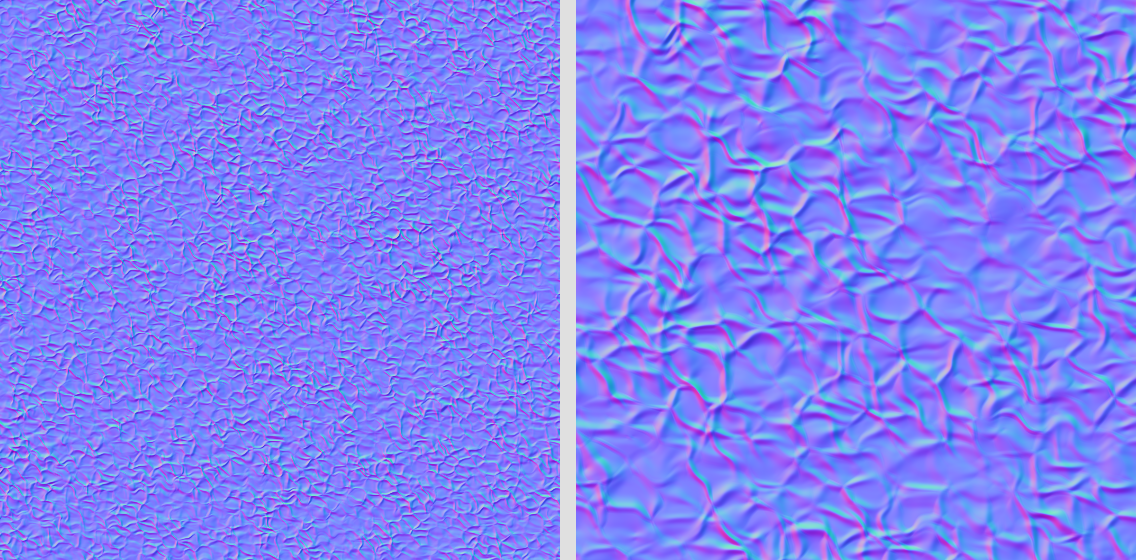
Left, the full canvas; right, a detail of the centre.
This texture map is drawn by a WebGL 2 fragment shader. Its source:

```glsl
#version 300 es
precision highp float;
// Tangent-space normal map of fine-grained leather with wavy, slanted creases.

uniform vec2 u_resolution;
out vec4 outColor;

// Grain layout, in cells per canvas
const vec2 GRAIN_CELLS = vec2(42.0, 64.0);
const vec2 FOLD_CELLS = vec2(25.0, 46.0);
const vec2 WRINKLE_FREQ = vec2(64.0, 122.0);
const float GRAIN_TILT = 0.28;
const float FOLD_TILT = 1.05;
const float JITTER = 0.95;

// Relief, in canvas units
const float GRAIN_DEPTH = 0.0023;
const float FOLD_DEPTH = 0.0024;
const float PILLOW_HEIGHT = 0.0005;
const float WRINKLE_HEIGHT = 0.0026;
const float WARP_FREQ = 62.0;
const float WARP_SIZE = 0.0105;
const float GRAIN_GROOVE = 0.25;
const float FOLD_GROOVE = 0.17;
const float SLOPE_STEP = 0.0011;

vec2 hash2(vec2 p) {
    vec3 q = fract(p.xyx * vec3(0.1031, 0.1030, 0.0973));
    q += dot(q, q.yzx + 33.33);
    return fract((q.xx + q.yz) * q.zy);
}

float valueNoise(vec2 p) {
    vec2 cell = floor(p);
    vec2 f = fract(p);
    f = f * f * f * (f * (f * 6.0 - 15.0) + 10.0);
    float bottom = mix(hash2(cell).x, hash2(cell + vec2(1, 0)).x, f.x);
    float top = mix(hash2(cell + vec2(0, 1)).x, hash2(cell + vec2(1, 1)).x, f.x);
    return mix(bottom, top, f.y);
}

// Clockwise turn, so horizontal features fall towards the right
vec2 tilt(vec2 p, float angle) {
    float c = cos(angle), s = sin(angle);
    return vec2(c * p.x - s * p.y, s * p.x + c * p.y);
}

// Gap between the two nearest cell centres: zero on the cell borders
float borderGap(vec2 p) {
    vec2 cell = floor(p);
    float nearest = 8.0, second = 8.0;
    for (int y = -1; y <= 1; y++) {
        for (int x = -1; x <= 1; x++) {
            vec2 id = cell + vec2(x, y);
            vec2 centre = id + 0.5 + JITTER * (hash2(id) - 0.5);
            float d = distance(p, centre);
            second = min(second, max(nearest, d));
            nearest = min(nearest, d);
        }
    }
    return second - nearest;
}

float groove(float gap, float width) {
    float t = gap / width;
    return exp(-t * t);
}

float leatherHeight(vec2 p) {
    // Bend everything so no crease runs straight
    vec2 bend = vec2(valueNoise(p * WARP_FREQ), valueNoise(p * WARP_FREQ + 71.3));
    vec2 q = p + WARP_SIZE * (bend - 0.5);

    // Creases fade in and out along their length
    float grainFade = smoothstep(0.2, 0.8, valueNoise(p * 39.0 + 13.7));
    float foldFade = smoothstep(0.35, 0.8, valueNoise(p * 29.0 + 47.1));
    float patchFade = mix(0.85, 1.1, valueNoise(p * 7.0 + 5.9));

    // Pillow-shaped grains cut by grooves
    float grainGap = borderGap(tilt(q, GRAIN_TILT) * GRAIN_CELLS + 60.0);
    float height = PILLOW_HEIGHT * smoothstep(0.0, 0.8, grainGap);
    height -= GRAIN_DEPTH * mix(0.15, 1.0, grainFade) * groove(grainGap, GRAIN_GROOVE);

    // Longer, steeper folds
    float foldGap = borderGap(tilt(q, FOLD_TILT) * FOLD_CELLS + 90.0);
    height -= FOLD_DEPTH * foldFade * groove(foldGap, FOLD_GROOVE);

    // Soft wrinkles over the grains
    vec2 w = tilt(q, GRAIN_TILT * 0.6) * WRINKLE_FREQ + 120.0;
    height += WRINKLE_HEIGHT * (valueNoise(w) + 0.2 * valueNoise(w * 1.7 + 8.3));
    return height * patchFade;
}

void main() {
    vec2 uv = gl_FragCoord.xy / min(u_resolution.x, u_resolution.y);

    // Slope by central differences
    vec2 dx = vec2(SLOPE_STEP, 0.0);
    vec2 dy = dx.yx;
    vec2 slope = vec2(leatherHeight(uv + dx) - leatherHeight(uv - dx),
                      leatherHeight(uv + dy) - leatherHeight(uv - dy));
    slope /= 2.0 * SLOPE_STEP;

    // Encode the normal with the green axis pointing down
    vec3 normal = normalize(vec3(-slope.x, slope.y, 1.0));
    outColor = vec4(0.5 + 0.5 * normal, 1.0);
}
```
